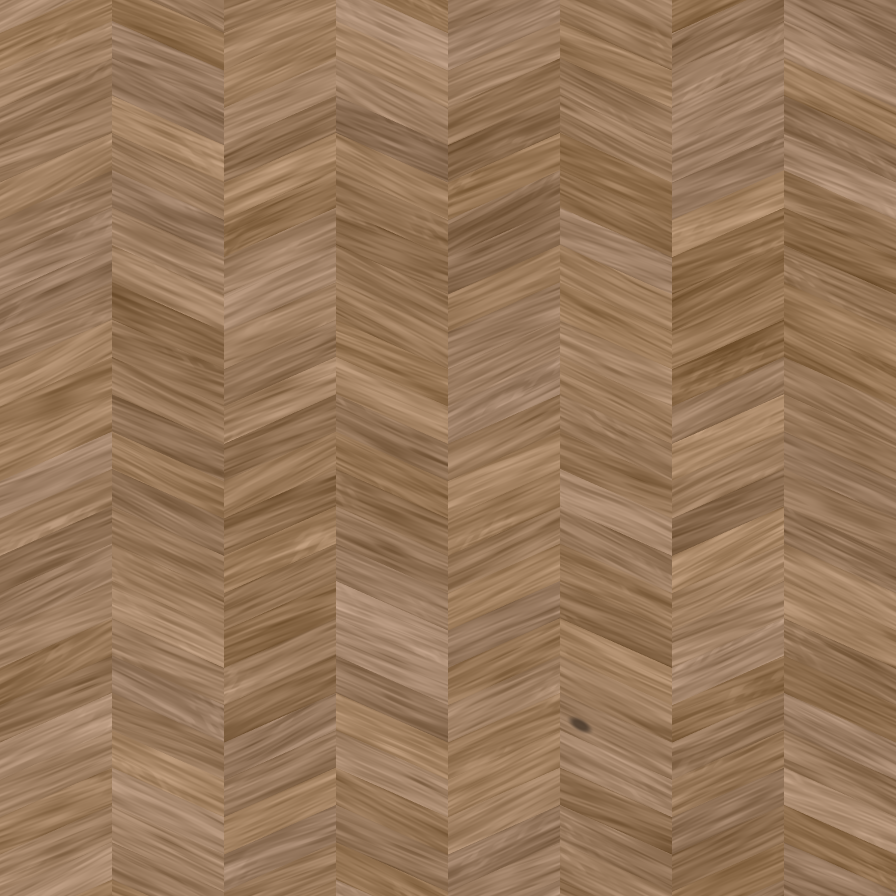
Reproduce this texture procedurally as a WebGL 2 fragment shader.

```glsl
#version 300 es
precision highp float;
// Chevron wood parquet: 8 columns of slanted planks, 24 planks per column.
// Each plank gets a hashed tone and hue, then stretched noise along its
// length for grain, pores and pale flecks. Four samples smooth the edges.
uniform vec2 u_resolution;
out vec4 fragColor;

const float COLUMNS = 8.0;
const float ROWS = 24.0;
const float RISE = 1.33;    // plank heights climbed across one column
const float PHASE = 0.44;   // height of the first chevron peak, in planks
const vec3 DARK_OAK = vec3(0.44, 0.32, 0.20);
const vec3 PALE_OAK = vec3(0.76, 0.63, 0.52);
const vec3 WARM_SHIFT = vec3(0.015, 0.0, -0.035);
const vec3 KNOT_BROWN = vec3(0.27, 0.21, 0.16);

float hash(vec2 p) {
    vec3 q = fract(vec3(p.xyx) * 0.1031);
    q += dot(q, q.yzx + 33.33);
    return fract((q.x + q.y) * q.z);
}

float noise(vec2 p) {
    vec2 i = floor(p);
    vec2 f = fract(p);
    f = f * f * (3.0 - 2.0 * f);
    float low = mix(hash(i), hash(i + vec2(1.0, 0.0)), f.x);
    float high = mix(hash(i + vec2(0.0, 1.0)), hash(i + vec2(1.0, 1.0)), f.x);
    return mix(low, high, f.y);
}

// Long fibres: x runs along the plank, y across it; centred on zero.
float fibres(vec2 p) {
    float broad = noise(p * vec2(0.9, 3.0)) - 0.5;
    float streak = noise(p * vec2(2.0, 9.0) + 37.0) - 0.5;
    float fine = noise(p * vec2(4.0, 19.0) + 71.0) - 0.5;
    return 0.24 * broad + 0.36 * streak + 0.34 * fine;
}

// Thin dark pores that break up along the fibres.
float pores(vec2 p) {
    float lines = smoothstep(0.68, 0.92, noise(p * vec2(2.6, 14.0) + 113.0));
    return lines * smoothstep(0.3, 0.7, noise(p * vec2(1.5, 2.0) + 151.0));
}

// Pale cross-grain marks gathered in a few patches.
float flecks(vec2 p) {
    float patches = smoothstep(0.72, 0.92, noise(p * vec2(1.6, 1.3) + 191.0));
    float marks = noise(vec2(p.x * 16.0 + p.y * 5.0, p.y * 9.0) + 223.0);
    return patches * smoothstep(0.35, 0.8, marks);
}

float ellipseMask(vec2 p, vec2 radius) {
    return 1.0 - smoothstep(0.35, 1.0, length(p / radius));
}

// Colour of one plank at local position: x along it, y across it.
vec3 plankColor(vec2 plank, vec2 local) {
    float tone = 0.5 * (hash(plank + 11.3) + hash(plank + 47.9)) - 0.5;
    float warmth = hash(plank + 83.1) - 0.5;
    float tilt = 0.45 * (hash(plank + 29.7) - 0.5);

    vec2 offset = floor(vec2(hash(plank + 5.2), hash(plank + 7.6)) * 400.0);
    float bend = 0.12 * (noise(local * vec2(1.5, 0.8) + offset) - 0.5);
    vec2 grain = local + vec2(0.0, tilt * local.x + bend) + offset;

    float shade = 0.51 + 0.52 * tone + fibres(grain);
    shade += 0.16 * flecks(grain) - 0.17 * pores(grain);

    // Faint joint, stronger between some planks than others.
    float edge = min(local.y, 1.0 - local.y);
    float joint = 1.0 - smoothstep(0.0, 0.05, edge);
    shade -= 0.12 * joint * hash(plank + 61.4);

    return mix(DARK_OAK, PALE_OAK, clamp(shade, -0.15, 1.1)) + warmth * WARM_SHIFT;
}

// Mirrored slants meet at peaks on every second column edge.
vec3 parquet(vec2 uv) {
    float x = uv.x * COLUMNS;
    float column = floor(x);
    float fromPeak = mod(column, 2.0) < 0.5 ? 1.0 - fract(x) : fract(x);
    float height = uv.y * ROWS + RISE * fromPeak - PHASE;
    vec2 plank = vec2(column, mod(floor(height), ROWS));
    vec2 local = vec2(fromPeak, fract(height));
    vec3 color = plankColor(plank, local);

    // A single small knot.
    if (plank == vec2(5.0, 4.0)) {
        float knot = ellipseMask(local - vec2(0.18, 0.38), vec2(0.13, 0.22));
        color = mix(color, KNOT_BROWN, 0.8 * knot);
    }
    return color;
}

void main() {
    vec3 sum = vec3(0.0);
    for (int i = 0; i < 4; i++) {
        vec2 shift = 0.5 * vec2(i % 2, i / 2) - 0.25;
        sum += parquet((gl_FragCoord.xy + shift) / u_resolution);
    }
    fragColor = vec4(sum / 4.0, 1.0);
}
```
